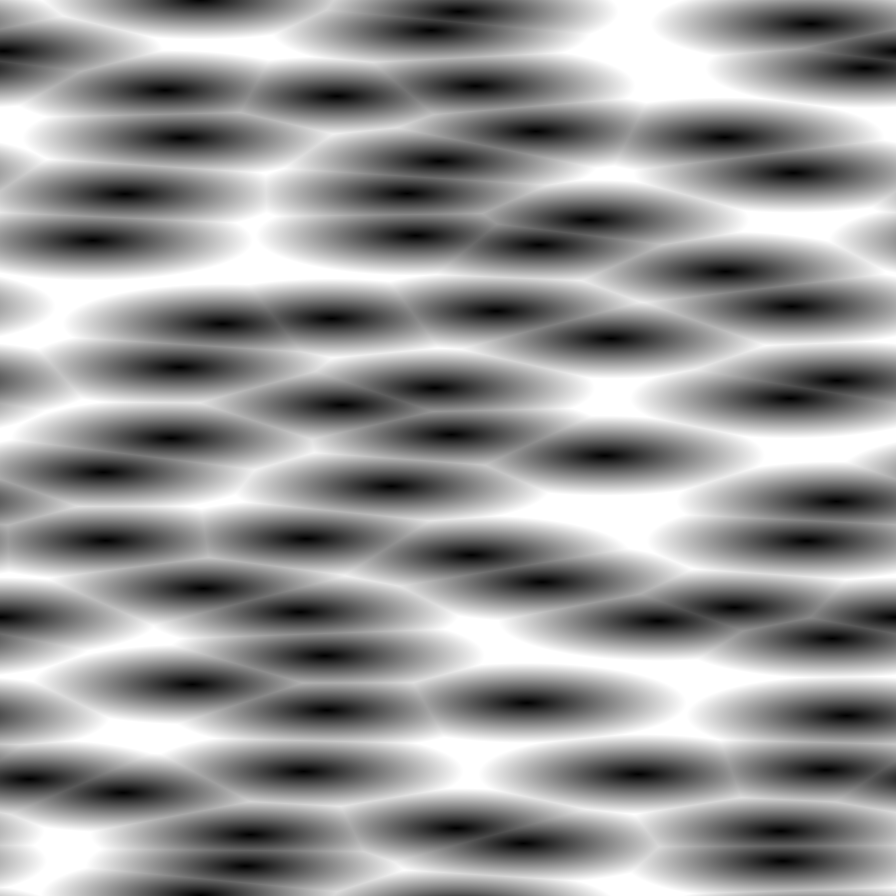
Give the GLSL for this texture, as a Shadertoy shader.

```glsl
// Soft dark horizontal ellipses on white: stretched cellular noise that tiles.

// Integer hash: two random values in 0..1 for a grid cell
vec2 cellHash(ivec2 cell) {
    uvec2 h = uvec2(cell) * uvec2(1597334673u, 3812015801u);
    uint n = (h.x ^ h.y) + 2654435769u;
    n = (n ^ (n >> 16)) * 2146121005u;
    n = (n ^ (n >> 15)) * 2221713035u;
    n ^= n >> 16;
    return vec2(n & 65535u, n >> 16) / 65535.0;
}

// Distance to the nearest scattered point, wrapping after "repeats" cells
float nearestPoint(vec2 p, ivec2 repeats) {
    ivec2 home = ivec2(floor(p));
    float nearest = 8.0;
    for (int y = -1; y <= 1; y++) {
        for (int x = -1; x <= 1; x++) {
            ivec2 cell = home + ivec2(x, y);
            ivec2 wrapped = (cell + repeats) % repeats;
            vec2 point = vec2(cell) + cellHash(wrapped);
            nearest = min(nearest, distance(p, point));
        }
    }
    return nearest;
}

void mainImage(out vec4 fragColor, in vec2 fragCoord) {
    vec2 uv = fragCoord / iResolution.xy;

    // Cells four times wider than tall stretch the round spots into ellipses
    ivec2 repeats = ivec2(4, 16);
    float spotDistance = nearestPoint(uv * vec2(repeats), repeats);

    // Linear ramp from black centres to the white ground
    float brightness = clamp(spotDistance * 1.4, 0.0, 1.0);
    fragColor = vec4(vec3(brightness), 1.0);
}
```
